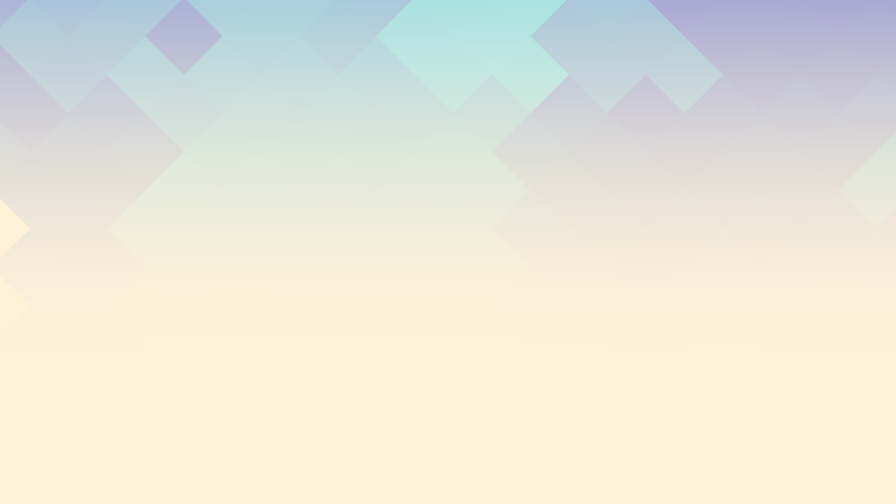
A WebGL 2 fragment shader for this background:

```glsl
#version 300 es
precision highp float;
// A pastel mosaic of diamonds that fades downward into plain cream.
// A tilted lattice gives each cell a tint between aqua and lavender;
// broad zones and a few blocks of cells set it, then a vertical ease blends it.
uniform vec2 u_resolution;
out vec4 outColor;

#define HALF_DIAGONAL 0.0764
#define LATTICE_ORIGIN vec2(0.059, -0.0046)
#define FADE_DEPTH 0.73
#define JITTER 0.07
#define SAMPLES 3
#define AQUA vec3(0.665, 0.89, 0.89)
#define LAVENDER vec3(0.665, 0.665, 0.825)
#define CREAM vec3(0.997, 0.948, 0.85)

float hash(vec2 p) {
    vec3 q = fract(p.xyx * vec3(0.1031, 0.1030, 0.0973));
    q += dot(q, q.yzx + 33.33);
    return fract((q.x + q.y) * q.z);
}

// 1 for cells from lo to hi, both included.
float block(vec2 cell, vec2 lo, vec2 hi) {
    vec2 inside = step(lo - 0.5, cell) * step(cell, hi + 0.5);
    return inside.x * inside.y;
}

float cellBlock(vec2 cell, vec2 at) {
    return block(cell, at, at);
}

// Tint of one diamond: 0 is aqua, 1 is lavender.
float cellTint(vec2 cell) {
    float column = cell.x + cell.y + 1.0;
    float row = cell.x - cell.y;

    // Broad zones: pale green centre, grey left, lavender right
    float centre = 0.32 - 0.025 * row;
    float right = 1.0 - 0.04 * row - 0.18 * (1.0 - smoothstep(13.0, 16.0, column));
    float tint = mix(centre, right, step(12.5, column));
    tint = mix(tint, 0.74, step(column, 2.5));

    // Left blocks
    tint = mix(tint, 0.70, cellBlock(cell, vec2(3, -1)));
    tint = mix(tint, 0.37, block(cell, vec2(2, 0), vec2(3, 0)));
    tint = mix(tint, 0.53, block(cell, vec2(0, -1), vec2(1, 1)));
    tint = mix(tint, 0.85, block(cell, vec2(0, -2), vec2(1, -2)));
    tint = mix(tint, 0.75, cellBlock(cell, vec2(-1)));
    tint = mix(tint, 0.88, cellBlock(cell, vec2(2, 1)));

    // Middle blocks
    tint = mix(tint, 0.44, block(cell, vec2(4, 3), vec2(4, 4)));
    tint = mix(tint, 0.03, block(cell, vec2(5, 4), vec2(6, 6)));
    tint = mix(tint, 0.05, cellBlock(cell, vec2(7, 5)));

    // Right blocks
    tint = mix(tint, 0.48, block(cell, vec2(7, 6), vec2(8, 7)));
    tint = mix(tint, 0.50, cellBlock(cell, vec2(9, 7)));
    tint = mix(tint, 0.35, block(cell, vec2(13, 8), vec2(13, 9)));

    return clamp(tint + JITTER * (hash(cell + 40.0) - 0.5), 0.0, 1.0);
}

// p is in canvas heights, measured from the upper left.
vec3 mosaic(vec2 p) {
    vec2 lattice = (p - LATTICE_ORIGIN) / HALF_DIAGONAL;
    vec2 cell = floor(0.5 * vec2(lattice.x + lattice.y, lattice.x - lattice.y));
    float fade = sin(1.5708 * clamp(p.y / FADE_DEPTH, 0.0, 1.0));

    // Two bare cells on the left border show the cream
    float bare = cellBlock(cell, vec2(2, -4)) + cellBlock(cell, vec2(3, -5));
    return mix(mix(AQUA, LAVENDER, cellTint(cell)), CREAM, max(fade, bare));
}

void main() {
    // Average a small grid of samples to smooth the diagonal edges
    vec3 color = vec3(0.0);
    for (int i = 0; i < SAMPLES * SAMPLES; i++) {
        vec2 offset = (vec2(i % SAMPLES, i / SAMPLES) + 0.5) / float(SAMPLES) - 0.5;
        vec2 p = (gl_FragCoord.xy + offset) / u_resolution.y;
        color += mosaic(vec2(p.x, 1.0 - p.y));
    }
    outColor = vec4(color / float(SAMPLES * SAMPLES), 1.0);
}
```
